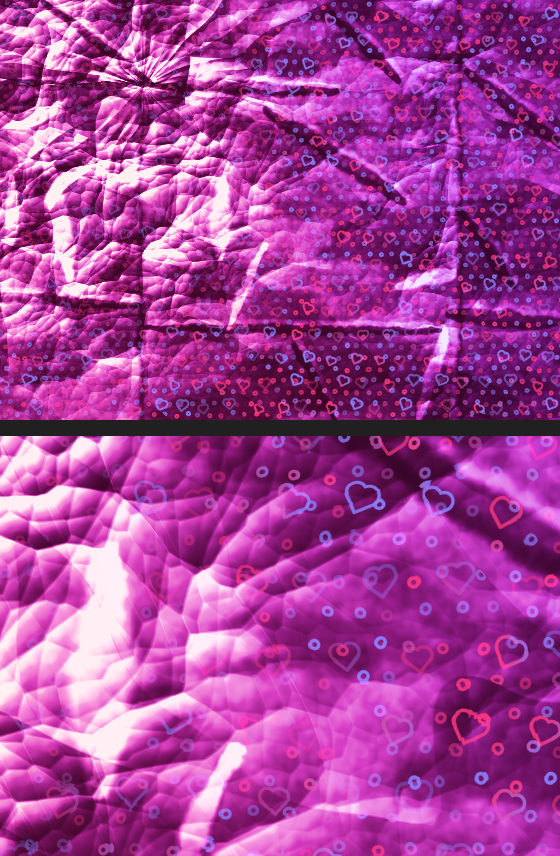
Top, the full canvas; bottom, a detail of the centre.
A Shadertoy shader for this texture:

```glsl
// Crumpled magenta holographic foil with creases, glints and tiny printed hearts.

vec2 hash2(vec2 p) {
    vec3 q = fract(p.xyx * vec3(0.1031, 0.1030, 0.0973));
    q += dot(q, q.yzx + 33.33);
    return fract((q.xx + q.yz) * q.zy);
}

float corner(vec2 cell, vec2 offset) {
    return dot(hash2(cell) * 2.0 - 1.0, offset);
}

// Signed gradient noise
float noise(vec2 p) {
    vec2 i = floor(p), f = fract(p), u = f * f * (3.0 - 2.0 * f), e = vec2(1, 0);
    return 1.3 * mix(mix(corner(i, f), corner(i + e, f - e), u.x),
                     mix(corner(i + e.yx, f - e.yx), corner(i + 1.0, f - 1.0), u.x), u.y);
}

float fbm(vec2 p) {
    float sum = 0.0, amp = 0.7;
    for (int i = 0; i < 5; i++) {
        sum += amp * noise(p);
        p = mat2(1.6, 1.2, -1.2, 1.6) * p + 5.3;
        amp *= 0.55;
    }
    return sum;
}

// Bowl-shaped dents that meet in sharp ridges
float dents(vec2 p) {
    vec2 i = floor(p), f = fract(p);
    float best = 9.0;
    for (int k = 0; k < 9; k++) {
        vec2 n = vec2(k % 3, k / 3) - 1.0;
        vec2 r = n + hash2(i + n) - f;
        best = min(best, dot(r, r));
    }
    return best;
}

float crumpling(vec2 p) {
    float knot = 1.0 - smoothstep(0.25, 0.72, length((p - vec2(0.2, 0.66)) * vec2(1.15, 1.0)));
    return 0.22 + 0.85 * knot + 0.4 * exp(-abs(p.x - 1.04) * 16.0);
}

float foilHeight(vec2 p) {
    vec2 q = p + 0.035 * vec2(noise(p * 8.0), noise(p * 8.0 + 17.0));
    float h = dents(q * vec2(9, 7)) / 9.0 + 0.8 * dents(q * vec2(17, 21) + 4.0) / 20.0
            + 0.5 * dents(q * 42.0) / 42.0;
    h *= crumpling(p);
    // Diagonal wrinkles, then creases fanning out of the knot
    h += 0.06 * abs(noise(vec2(dot(q, vec2(0.8, -0.6)) * 2.5, dot(q, vec2(0.6, 0.8)) * 8.0)));
    vec2 d = q - vec2(0.35, 0.8);
    float r = length(d);
    return h + 0.25 * r * exp(-3.0 * r) * abs(noise(vec2(atan(d.y, d.x) * 5.0, r * 3.0)));
}

// Tapered crease from s.xy to s.zw
float crease(vec2 p, vec4 s, float width) {
    vec2 a = p - s.xy, b = s.zw - s.xy;
    float along = clamp(dot(a, b) / dot(b, b), 0.0, 1.0);
    float w = width * (0.45 + 2.0 * along * (1.0 - along));
    return 1.0 - smoothstep(0.5 * w, w, length(a - b * along));
}

float heart(vec2 p) {
    p.x = abs(p.x);
    if (p.x + p.y > 1.0) return length(p - vec2(0.25, 0.75)) - 0.354;
    float d = min(length(p - vec2(0, 1)), length(p - 0.5 * max(p.x + p.y, 0.0)));
    return d * sign(p.x - p.y);
}

vec3 foilColour(float t) {
    vec3 tones[7] = vec3[7](vec3(0.22, 0.02, 0.15), vec3(0.31, 0.04, 0.24), vec3(0.44, 0.07, 0.38),
        vec3(0.60, 0.12, 0.54), vec3(0.84, 0.25, 0.78), vec3(0.94, 0.59, 0.90), vec3(1.0, 0.94, 1.0));
    float stops[7] = float[7](0.0, 0.09, 0.31, 0.56, 0.80, 0.945, 0.985);
    vec3 c = tones[0];
    for (int i = 1; i < 7; i++)
        c = mix(c, tones[i], clamp((t - stops[i - 1]) / (stops[i] - stops[i - 1]), 0.0, 1.0));
    return c;
}

void mainImage(out vec4 fragColor, in vec2 fragCoord) {
    vec2 p = fragCoord / iResolution.y;
    vec2 e = vec2(0.002, 0);
    float h = foilHeight(p);
    vec2 slope = vec2(foilHeight(p + e) - h, foilHeight(p + e.yx) - h) / e.x;
    vec2 q = p + 0.014 * vec2(fbm(p * 14.0), fbm(p * 14.0 + 9.0));

    // Reflected light, ragged dark reflections and broad zones
    float light = 1.35 * dot(slope, vec2(-0.5, 0.85));
    light += 0.5 - 1.0 * smoothstep(-0.08, 0.1, fbm(q * vec2(3, 6) + 2.0));
    light += 0.35 * noise(p * 55.0) + 0.3 * noise(p * 130.0);
    light += 0.8 * exp(-6.0 * dot(p - vec2(0.12, 0.6), p - vec2(0.12, 0.6)));
    light -= 0.75 * (1.0 - smoothstep(0.08, 0.26, q.y)) * smoothstep(0.28, 0.36, q.x);
    light -= 0.35 * smoothstep(1.08, 1.1, q.x);

    // Long dark pleats with a lit rim
    vec4 pleats[11] = vec4[11](vec4(0.63, 0.74, 0.96, 0.52), vec4(0.79, 0.97, 0.95, 0.81),
        vec4(1.11, 0.83, 1.34, 0.65), vec4(1.1, 0.5, 1.22, 0.32), vec4(0.1, 1.0, 0.36, 0.8),
        vec4(0.36, 0.8, 0.8, 0.78), vec4(0.0, 0.8, 0.36, 0.8), vec4(1.07, 0.25, 1.34, 0.23),
        vec4(-0.1, 0.3, 0.33, 0.27), vec4(0.7, 0.18, 0.8, 0.0), vec4(0.35, 0.22, 1.05, 0.21));
    for (int i = 0; i < 11; i++) {
        float width = 0.014 + 0.016 * hash2(vec2(i, 4)).x;
        light += 0.8 * crease(q - vec2(0.006, 0.012), pleats[i], width);
        light -= 1.9 * crease(q, pleats[i], width);
    }
    // Bright glints
    vec4 glints[6] = vec4[6](vec4(0.52, 0.39, 0.53, 0.57), vec4(0.54, 0.22, 0.63, 0.42),
        vec4(1.0, 0.0, 1.06, 0.21), vec4(0.95, 0.32, 1.08, 0.35), vec4(0.11, 0.62, 0.17, 0.34),
        vec4(0.02, 0.4, 0.03, 0.58));
    for (int i = 0; i < 6; i++)
        light += 1.7 * crease(q, glints[i], 0.012 + 0.025 * hash2(vec2(i, 8)).y);
    // Two upright folds
    for (int i = 0; i < 2; i++) {
        float d = q.x - (i == 0 ? 0.33 : 1.09);
        light += (0.6 + 2.5 * noise(vec2(i * 7, p.y * 9.0))) * exp(-abs(d + 0.008) * 80.0);
        light -= 1.6 * exp(-abs(d - 0.005) * 200.0);
    }
    vec3 colour = foilColour(1.0 / (1.0 + exp(-1.7 * light)));
    colour *= mix(vec3(1.04, 1.0, 0.95), vec3(0.93, 0.95, 1.1), smoothstep(0.4, 1.2, p.x + 0.3 * (p.y - 0.5)));

    // Printed hearts and small rings, shimmering from red to blue
    float aa = 1.0 / iResolution.y, show = 1.0 - 0.55 * smoothstep(0.3, 1.0, crumpling(p));
    for (int i = 0; i < 2; i++) {
        float pitch = i == 0 ? 0.058 : 0.027;
        vec2 g = (p + 0.003 * slope) / pitch;
        g.x += 0.5 * mod(floor(g.y), 2.0);
        vec2 id = floor(g), rnd = hash2(id + float(i) * 71.0);
        vec2 o = (fract(g) - 0.5 - 0.3 * (rnd - 0.5)) * pitch;
        float a = 0.7 * (rnd.x - 0.3), size = 0.018 + 0.005 * rnd.y;
        vec2 ho = mat2(cos(a), sin(a), -sin(a), cos(a)) * o / size + vec2(0, 0.55);
        float d = i == 0 ? heart(ho) * size : length(o) - 0.0035;
        float outline = 1.0 - smoothstep(0.0008, 0.0012 + 1.2 * aa, abs(d));
        float hue = smoothstep(-0.35, 0.35, noise(p * 9.0 + 30.0) + rnd.y - 0.5 + o.x * 12.0);
        vec3 ink = mix(vec3(1.0, 0.22, 0.5), vec3(0.55, 0.5, 1.0), hue);
        colour = mix(colour, max(colour, ink), outline * show * (0.35 + 0.6 * rnd.x));
    }
    fragColor = vec4(clamp(colour, 0.0, 1.0), 1.0);
}
```
